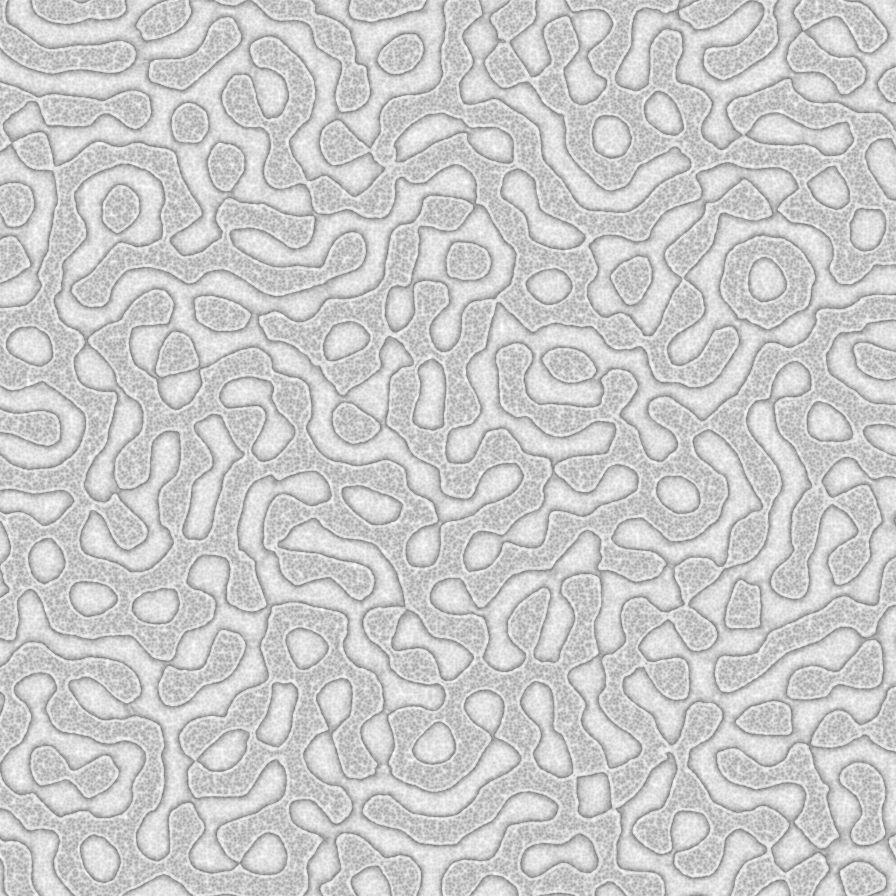
Give the GLSL for this pattern, as a Shadertoy shader.

```glsl
const float TAU = 6.2831853;
const float WAVELENGTH = 0.058;   // spacing of the ridges
const int WAVES = 16;

vec4 wave[WAVES];                 // wave vector, phase

void setupWaves() {
    for (int i = 0; i < WAVES; i++) {
        float n = float(i) + 1.0;
        float angle = n * 0.5 * TAU / float(WAVES) + 0.18 * fract(n * 0.7549);
        float wavenumber = TAU * (0.89 + 0.22 * fract(n * 0.5698));
        float phase = TAU * fract(n * n * 0.618 + n * n * n * 0.2317);
        wave[i] = vec4(wavenumber * vec2(cos(angle), sin(angle)), phase, 0.0);
    }
}

// Saturated sum of waves: value in x, gradient in yz
vec3 waveField(vec2 p) {
    vec3 sum = vec3(0.0);
    for (int i = 0; i < WAVES; i++) {
        float a = dot(wave[i].xy, p) + wave[i].z;
        sum += vec3(cos(a), -sin(a) * wave[i].xy);
    }
    sum *= 1.5 / sqrt(0.5 * float(WAVES));
    float t = tanh(sum.x);
    return vec3(t, (1.0 - t * t) * sum.yz);
}

vec3 ringAverage(vec2 p, float radius, int count) {
    vec3 sum = vec3(0.0);
    for (int i = 0; i < count; i++) {
        float a = TAU * (float(i) + 0.25) / float(count);
        sum += waveField(p + radius * vec2(cos(a), sin(a)));
    }
    return sum / float(count);
}

// Signed distance to the ridge outline, positive on the ridge
float ridgeDistance(vec2 p) {
    vec2 q = p / WAVELENGTH + 7.0;
    // Centre and rings evening out the labyrinth
    vec3 g = 0.2 * waveField(q) - 0.4 * ringAverage(q, 0.5, 8)
           + 0.35 * ringAverage(q, 1.0, 10);
    float slope = length(g.yz) / TAU;
    return atan(g.x - 0.01, slope + 0.03) * WAVELENGTH / TAU;
}

vec2 hash2(vec2 p) {
    vec3 h = fract(vec3(p.xyx) * vec3(0.1031, 0.1030, 0.0973));
    h += dot(h, h.yzx + 33.33);
    return fract((h.xx + h.yz) * h.zy);
}

// Distance to the nearest scattered point
float cellNoise(vec2 p) {
    vec2 cell = floor(p);
    float nearest = 4.0;
    for (int y = -1; y <= 1; y++)
        for (int x = -1; x <= 1; x++) {
            vec2 c = cell + vec2(x, y);
            vec2 d = c + hash2(c) - p;
            nearest = min(nearest, dot(d, d));
        }
    return sqrt(nearest);
}

void mainImage(out vec4 fragColor, in vec2 fragCoord) {
    vec2 p = fragCoord / iResolution.y;
    float pixel = 1.0 / iResolution.y;
    setupWaves();
    float d = ridgeDistance(p);

    // Fine mottling
    float grain = 0.25 * (cellNoise(p * 250.0) - 0.46)
                + 0.16 * (cellNoise(p * 125.0 + 31.0) - 0.46);

    // Ridge: dark rim rising to a bright crest
    float ridge = 0.93 - 0.42 * exp(-max(d, 0.0) / 0.0042) + 0.5 * grain;

    // Valley: grainy floor with a thin pale halo by the rim
    float halo = exp(-pow((d + 0.0022) / 0.0015, 2.0));
    float valley = 0.785 + 0.12 * halo + grain * (1.0 - 0.6 * halo);

    float tone = mix(valley, ridge, smoothstep(-0.6 * pixel, 0.6 * pixel, d));
    fragColor = vec4(vec3(clamp(tone, 0.0, 1.0)), 1.0);
}
```
